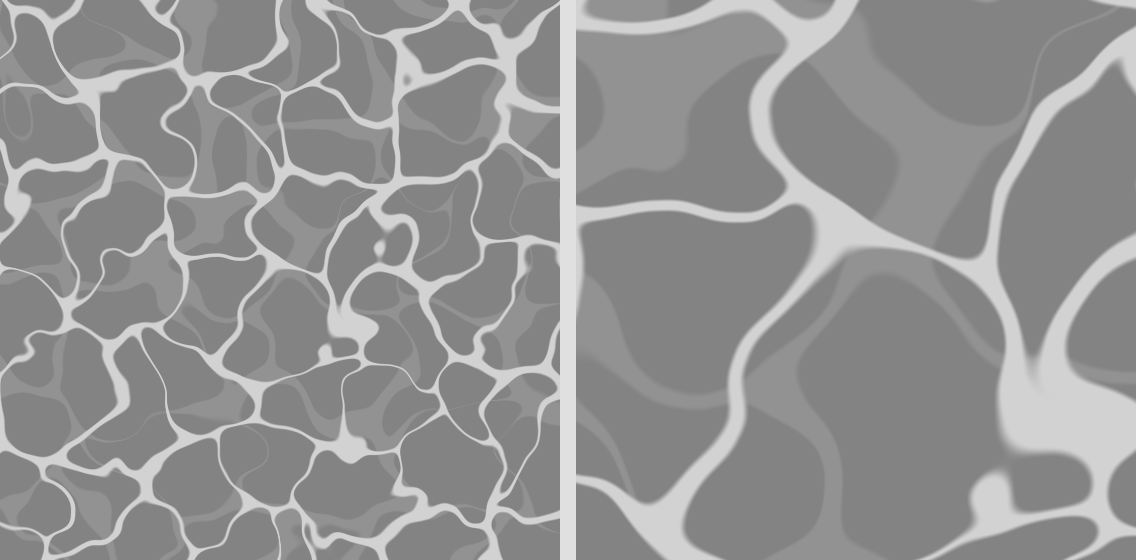
Left: the whole. Right: its middle third, enlarged.
This texture is drawn by a Shadertoy shader. Its source:

```glsl
const vec3 BASE_GREY  = vec3(0.512);
const vec3 FAINT_GREY = vec3(0.572);
const vec3 VEIN_GREY  = vec3(0.822);
const float EDGE_SOFTNESS = 0.0022;

vec2 hash2(vec2 p) {
    vec2 q = vec2(dot(p, vec2(127.1, 311.7)), dot(p, vec2(269.5, 183.3)));
    return fract(sin(q) * 43758.5453);
}

// Smooth two-channel value noise
vec2 noise2(vec2 p) {
    vec2 cell = floor(p);
    vec2 f = fract(p);
    f = f * f * f * (f * (f * 6.0 - 15.0) + 10.0);
    vec2 low  = mix(hash2(cell), hash2(cell + vec2(1, 0)), f.x);
    vec2 high = mix(hash2(cell + vec2(0, 1)), hash2(cell + vec2(1, 1)), f.x);
    return mix(low, high, f.y);
}

// Bends straight cell walls into wavy ones
vec2 warp(vec2 p, float amount) {
    vec2 broad = noise2(p * 1.5 + 17.3) - 0.5;
    vec2 fine  = noise2(p * 3.3 + 41.9) - 0.5;
    return p + amount * (broad + 0.36 * fine);
}

vec2 sitePosition(vec2 cell, float jitter) {
    return cell + 0.5 + jitter * (hash2(cell) - 0.5);
}

// Distance to the Voronoi walls, blended so that junctions get rounded webs
float wallDistance(vec2 p, float jitter, float rounding) {
    vec2 home = floor(p);
    vec2 nearestCell = home;
    vec2 nearest = vec2(0.0);
    float best = 1e5;
    for (int y = -1; y <= 1; y++)
    for (int x = -1; x <= 1; x++) {
        vec2 cell = home + vec2(x, y);
        vec2 site = sitePosition(cell, jitter) - p;
        float d = dot(site, site);
        if (d < best) {
            best = d;
            nearest = site;
            nearestCell = cell;
        }
    }

    float total = 0.0;
    for (int y = -2; y <= 2; y++)
    for (int x = -2; x <= 2; x++) {
        if (x == 0 && y == 0) continue;
        vec2 site = sitePosition(nearestCell + vec2(x, y), jitter) - p;
        float d = dot(0.5 * (nearest + site), normalize(site - nearest));
        total += exp(-d / rounding);
    }
    return -rounding * log(max(total, 1e-20));
}

// Coverage of a web whose strands swell between two half widths
float web(vec2 uv, float scale, vec2 offset, float bend, float rounding, vec2 widths) {
    vec2 p = uv * scale + offset;
    float swell = smoothstep(0.15, 0.85, noise2(p * 1.3 + 73.1).x);
    float halfWidth = mix(widths.x, widths.y, swell);
    float d = wallDistance(warp(p, bend), 0.88, rounding) - halfWidth;
    float soft = max(EDGE_SOFTNESS, 0.7 / iResolution.y) * scale;
    return 1.0 - smoothstep(-soft, soft, d);
}

void mainImage(out vec4 fragColor, in vec2 fragCoord) {
    vec2 uv = fragCoord / iResolution.y;

    // Broad faint strands below, crisp bright veins above
    float faint = web(uv, 5.0, vec2(31.4, 12.7), 0.65, 0.075, vec2(0.0, 0.085));
    float veins = web(uv, 6.5, vec2(4.2, 8.6), 0.55, 0.055, vec2(0.014, 0.046));

    vec3 color = mix(BASE_GREY, FAINT_GREY, faint);
    color = mix(color, VEIN_GREY, veins);
    fragColor = vec4(color, 1.0);
}
```
